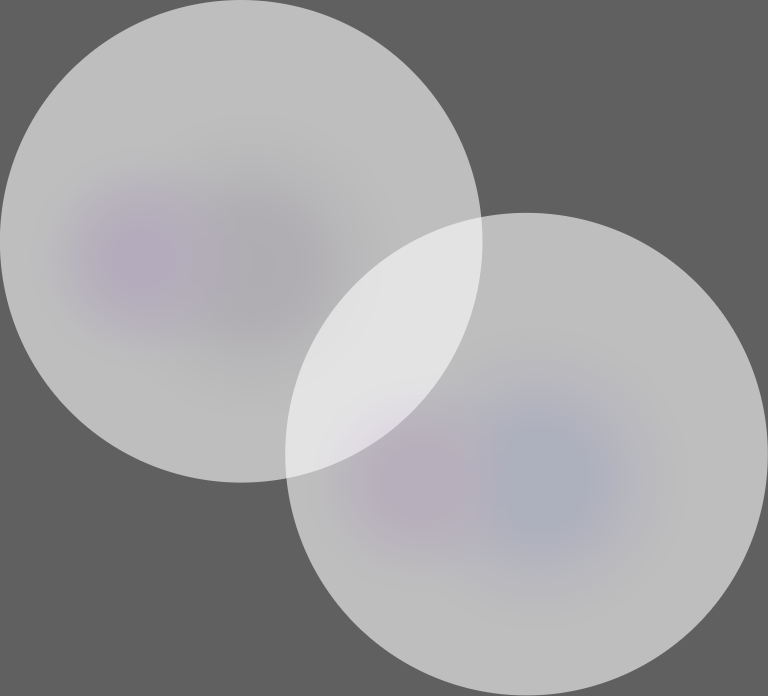
Write a Shadertoy shader that draws this background.

```glsl
// Two translucent pale discs overlap on a dark grey ground.
// Each disc holds soft tinted glows made from smooth radial falloffs,
// and the discs are blended in order so the shared lens turns brighter.

#define GROUND vec3(0.376)
#define DISC_WHITE vec3(0.990)
#define DISC_ALPHA 0.6
#define DISC_RADIUS 0.3467
#define HALO_RADIUS 0.235
#define CORE_RADIUS 0.135
#define SIDE_RADIUS 0.170

// Soft round glow: 1 near its centre, 0 beyond its radius
float glow(vec2 p, float radius) {
    return 1.0 - smoothstep(0.15 * radius, radius, length(p));
}

// Disc tint at p (relative to the disc centre)
vec3 discTint(vec2 p, vec2 sideOffset, vec3 halo, vec3 core, vec3 side) {
    vec2 heart = p - vec2(0.016, -0.035);
    vec3 tint = mix(DISC_WHITE, halo, glow(heart, HALO_RADIUS));
    tint = mix(tint, core, glow(heart, CORE_RADIUS));
    return mix(tint, side, glow(p - sideOffset, SIDE_RADIUS));
}

// Antialiased disc coverage
float discMask(vec2 p) {
    float pixel = 1.0 / iResolution.y;
    return clamp(0.5 - (length(p) - DISC_RADIUS) / pixel, 0.0, 1.0);
}

void mainImage(out vec4 fragColor, in vec2 fragCoord) {
    vec2 uv = fragCoord / iResolution.y;
    vec3 color = GROUND;

    // Upper disc: grey heart with a violet side
    vec2 upper = uv - vec2(0.3465, 0.6533);
    vec3 upperTint = discTint(upper, vec2(-0.145, -0.024),
        vec3(0.905, 0.892, 0.920), vec3(0.900, 0.883, 0.915),
        vec3(0.926, 0.873, 0.978));
    color = mix(color, upperTint, DISC_ALPHA * discMask(upper));

    // Lower disc: blue heart, lavender halo and a pink side
    vec2 lower = uv - vec2(0.7565, 0.3475);
    vec3 lowerTint = discTint(lower, vec2(-0.160, -0.040),
        vec3(0.900, 0.900, 0.990), vec3(0.872, 0.905, 0.985),
        vec3(0.945, 0.893, 0.978));
    color = mix(color, lowerTint, DISC_ALPHA * discMask(lower));

    fragColor = vec4(color, 1.0);
}
```
